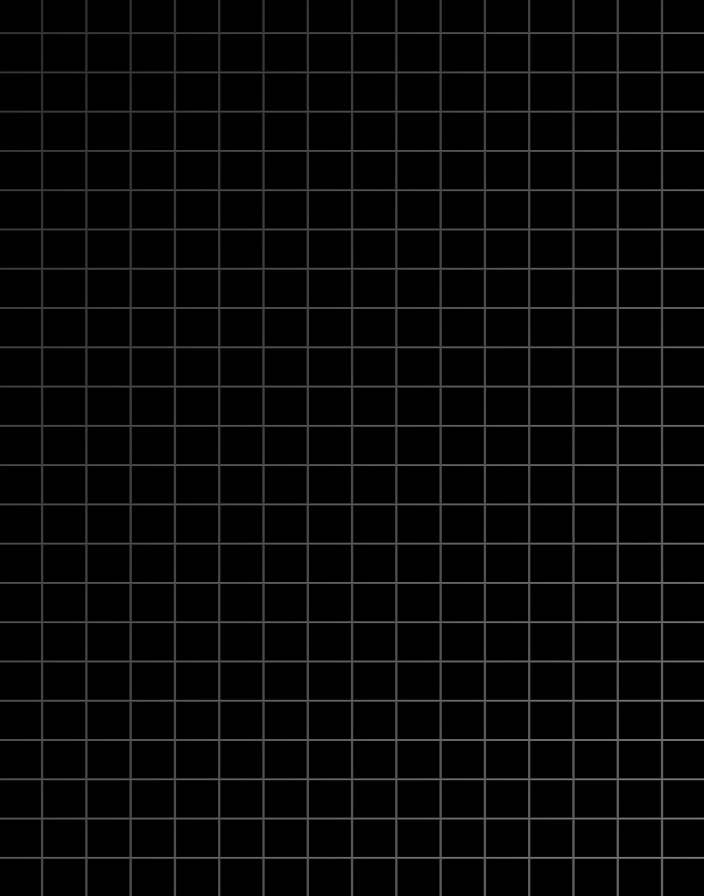
Write a WebGL 1 fragment shader that draws this pattern.

```glsl
precision highp float;
// Thin grey grid on black, brightening from the upper left to the lower right.

uniform vec2 u_resolution;

// Distance to the nearest line of a repeating set.
float lineDistance(float position, float firstLine, float pitch) {
  return abs(fract((position - firstLine) / pitch + 0.5) - 0.5) * pitch;
}

// Coverage of a line, smoothed over one pixel.
float lineCoverage(float dist, float width, float pixel) {
  return clamp((0.5 * width - dist) / pixel + 0.5, 0.0, 1.0);
}

void main() {
  vec2 uv = gl_FragCoord.xy / u_resolution;
  float aspect = u_resolution.x / u_resolution.y;
  float pixel = 1.0 / u_resolution.y;

  // Distances are measured in canvas heights.
  float columnDistance = lineDistance(uv.x, 0.0598, 0.0629) * aspect;
  float rowDistance = lineDistance(uv.y, 0.0426, 0.04383);

  // Columns are slightly wider and softer than rows.
  float column = lineCoverage(columnDistance, 0.0026, pixel);
  float row = lineCoverage(rowDistance, 0.0021, pixel);

  // Diagonal fade of the line brightness.
  float fade = 0.5 * (uv.x + 1.0 - uv.y);
  float brightness = mix(0.20, 0.49, fade);

  float grey = brightness * max(0.82 * column, row);
  gl_FragColor = vec4(vec3(grey), 1.0);
}
```
